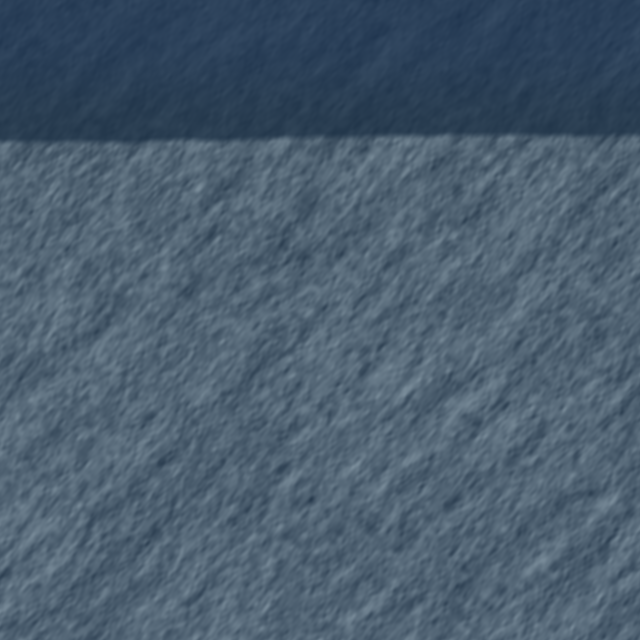
Reproduce this texture procedurally as a WebGL 2 fragment shader.

```glsl
#version 300 es
precision highp float;

#define HORIZON_LEFT 0.776
#define HORIZON_RISE 0.012
#define EDGE_SOFTNESS 0.007
#define STREAK_ANGLE 0.79
#define GRAIN_ANGLE 0.98
#define RELIEF_STEP 0.0022
#define RELIEF_GAIN 0.040
#define STREAK_GAIN 0.055
#define GRAIN_GAIN 0.095
#define SHADOW_RELIEF 0.27

uniform vec2 u_resolution;
out vec4 fragColor;

const vec3 LIT_COLOR = vec3(0.324, 0.397, 0.459);
const vec3 SHADE_TOP = vec3(0.168, 0.252, 0.350);
const vec3 SHADE_LOW = vec3(0.162, 0.241, 0.318);

float hash(vec2 p) {
    vec3 q = fract(vec3(p.xyx) * 0.1031);
    q += dot(q, q.yzx + 33.33);
    return fract((q.x + q.y) * q.z);
}

float noise(vec2 p) {
    vec2 cell = floor(p);
    vec2 f = fract(p);
    f = f * f * (3.0 - 2.0 * f);
    float low = mix(hash(cell), hash(cell + vec2(1.0, 0.0)), f.x);
    float high = mix(hash(cell + vec2(0.0, 1.0)), hash(cell + 1.0), f.x);
    return mix(low, high, f.y);
}

// Components of p along and across a direction
vec2 alongAcross(vec2 p, float angle) {
    float c = cos(angle);
    float s = sin(angle);
    return vec2(c * p.x + s * p.y, c * p.y - s * p.x);
}

// Streak axes, gently bent
vec2 streakAxes(vec2 p) {
    vec2 q = alongAcross(p, STREAK_ANGLE);
    q.y += 0.018 * (noise(p * 5.0 + 17.0) - 0.5);
    q.y += 0.006 * (noise(p * 19.0 + 41.0) - 0.5);
    return q + 10.0;
}

// Ridges grow rounder as they become finer
float surfaceHeight(vec2 q) {
    float height = 0.0;
    float frequency = 26.0;
    float stretch = 0.24;
    for (int i = 0; i < 4; i++) {
        height += noise(q * frequency * vec2(stretch, 1.0)) / frequency;
        q += vec2(3.7, 8.3);
        frequency *= 1.9;
        stretch = mix(stretch, 0.65, 0.35);
    }
    return height;
}

void main() {
    vec2 p = gl_FragCoord.xy / u_resolution;
    vec2 q = streakAxes(p);

    // Light from the upper left across the ridges
    vec2 offset = vec2(0.0, RELIEF_STEP);
    float slope = surfaceHeight(q - offset) - surfaceHeight(q + offset);
    float relief = RELIEF_GAIN * slope / (2.0 * RELIEF_STEP);

    // Broad bands and narrow streaks
    float bands = noise(q * vec2(4.0, 15.0)) - 0.5;
    float streaks = noise(q * vec2(12.0, 46.0) + 5.0) - 0.5;

    // Fine, steeper grain in two sizes
    vec2 g = alongAcross(p, GRAIN_ANGLE) + 10.0;
    float grain = noise(g * vec2(62.0, 135.0)) - 0.5;
    grain += 0.7 * (noise(g * vec2(115.0, 205.0) + 9.0) - 0.5);
    float surface = relief + STREAK_GAIN * (0.5 * bands + streaks) + GRAIN_GAIN * grain;

    // Lit ground below a ragged shadow edge
    float edge = HORIZON_LEFT + HORIZON_RISE * smoothstep(0.0, 0.8, p.x);
    edge += 0.005 * (noise(vec2(p.x * 34.0, 2.0)) - 0.5);
    float depth = edge - p.y;
    float lit = smoothstep(-EDGE_SOFTNESS, EDGE_SOFTNESS, depth);

    vec3 shade = mix(SHADE_LOW, SHADE_TOP, smoothstep(0.79, 0.95, p.y));
    vec3 ground = LIT_COLOR + 0.010 * exp(-max(depth, 0.0) * 50.0);
    ground += vec3(0.004, 0.004, 0.008) * (0.4 - p.y);

    vec3 color = mix(shade, ground, lit);
    color += surface * mix(SHADOW_RELIEF, 1.0, lit) * vec3(1.0, 1.0, 0.94);
    fragColor = vec4(clamp(color, 0.0, 1.0), 1.0);
}
```
